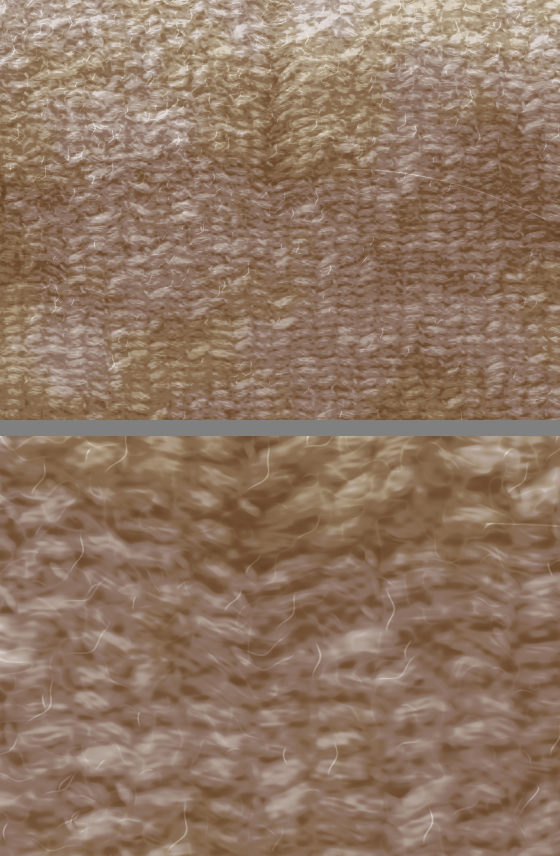
Top, the full canvas; bottom, a detail of the centre.
Give the GLSL for this texture, as a WebGL 2 fragment shader.

```glsl
#version 300 es
precision highp float;
// Coarse hand-woven wool cloth: slanted stitches, soft folds and loose fibres.
uniform vec2 u_resolution;
out vec4 fragColor;

const vec2 STITCH = vec2(0.050, 0.0245);    // column and row pitch
const vec2 YARN = vec2(0.036, 0.0146);      // half length and half width
const vec2 TIE = vec2(0.0065, 0.0140);      // upright binding thread
const float SLANT = 0.26;
const float FRAY = 0.0040;
const float HAIR_CELL = 0.055;
const float HAIR_WIDTH = 0.0006;
const int HAIR_LAYERS = 5;
const vec3 SHADOW = vec3(0.30, 0.19, 0.11);
const vec3 BROWN = vec3(0.44, 0.31, 0.20);
const vec3 TAN = vec3(0.53, 0.415, 0.305);
const vec3 SAND = vec3(0.67, 0.595, 0.49);
const vec3 CREAM = vec3(0.84, 0.80, 0.725);
const vec3 GREY_SHIFT = vec3(0.018, 0.026, 0.085);

float hash(vec2 p) {
    return fract(sin(dot(p, vec2(127.1, 311.7))) * 43758.5453);
}

float noise(vec2 p) {
    vec2 i = floor(p), f = fract(p);
    f = f * f * (3.0 - 2.0 * f);
    return mix(mix(hash(i), hash(i + vec2(1, 0)), f.x),
               mix(hash(i + vec2(0, 1)), hash(i + vec2(1, 1)), f.x), f.y);
}

float fbm(vec2 p) {
    return 0.55 * noise(p) + 0.3 * noise(p * 2.1 + 7.3) + 0.15 * noise(p * 4.3 + 3.1);
}

mat2 rotation(float a) {
    return mat2(cos(a), -sin(a), sin(a), cos(a));
}

float spot(vec2 p, vec2 centre, vec2 size) {
    vec2 d = (p - centre) / size;
    return exp(-dot(d, d));
}

// Height-weighted blend of yarn shades over a dim fibrous backing.
float weave(vec2 p, float rough) {
    vec2 home = floor(p / STITCH);
    float total = 0.025;
    float shade = total * (0.02 + 0.4 * noise(p * vec2(80.0, 130.0)));
    for (int j = -1; j <= 1; j++)
    for (int i = -1; i <= 1; i++) {
        vec2 id = home + vec2(i, j);
        float r = hash(id), s = hash(id + 31.7);
        vec2 jitter = (vec2(r, s) - 0.5) * mix(0.25, 0.6, rough);
        float side = mod(id.x, 2.0) * 2.0 - 1.0;
        float angle = mix(0.5 + 0.5 * side, side, 0.4) * SLANT + (s - 0.5) * mix(0.4, 0.9, rough);
        vec2 q = rotation(angle) * (p - (id + 0.5 + jitter) * STITCH);
        q /= YARN * vec2(0.7 + 0.5 * r, 0.8 + 0.4 * s);
        float height = sqrt(max(1.0 - q.y * q.y - pow(abs(q.x), 2.4), 0.0)) * (0.72 + 0.28 * s);
        float strand = noise(vec2(q.x * 3.0 + r * 40.0, q.y * 5.0 + q.x * 3.0 + s * 60.0));
        float lit = 0.65 * height + 0.32 * q.y + 0.34 * (strand - 0.5) + 0.2 * (r - 0.5);
        float weight = pow(height, 9.0);
        shade += weight * lit;
        total += weight;

        // Binding thread at the column edge
        vec2 t = p - (id + vec2(0.0, 0.5) + jitter.yx * 0.8) * STITCH;
        t = rotation((r - 0.4) * 1.6) * t / TIE;
        float tie = sqrt(max(1.0 - dot(t, t), 0.0)) * (0.5 + 0.5 * r);
        weight = pow(tie, 9.0);
        shade += weight * (0.62 * tie + 0.14 * t.y - 0.15 * t.x);
        total += weight;
    }
    return shade / total;
}

// Short curled fibres scattered over jittered grids.
float fibres(vec2 p, float amount, float pixel) {
    float sum = 0.0;
    for (int k = 0; k < HAIR_LAYERS; k++) {
        vec2 g = p / HAIR_CELL + float(k) * vec2(3.37, 5.71);
        for (int j = -1; j <= 1; j++)
        for (int i = -1; i <= 1; i++) {
            vec2 id = floor(g) + vec2(i, j);
            vec2 seed = id + float(k) * 17.3;
            float r = hash(seed), s = hash(seed + 9.2), t = hash(seed + 23.8);
            vec2 q = rotation((r - 0.5) * 3.1416) * (g - id - vec2(s, hash(seed + 4.6)));
            float bend = (s - 0.5) * 2.6 * q.x * q.x + 0.03 * sin(q.x * 13.0 + s * 6.0);
            float dist = abs(q.y - bend) * HAIR_CELL;
            float line = 1.0 - smoothstep(0.0, HAIR_WIDTH + pixel, dist);
            float reach = 0.12 + 0.45 * s * s;
            sum += line * smoothstep(reach, reach * 0.4, abs(q.x)) * step(t, amount) * (0.2 + 0.8 * r * r);
        }
    }
    return min(sum, 1.3);
}

// Matted fuzz: thin ridges of warped noise.
float wisps(vec2 p) {
    vec2 w = p + 0.02 * vec2(noise(p * 40.0), noise(p * 40.0 + 11.0));
    float ridge = 1.0 - abs(2.0 * noise(w * vec2(60.0, 75.0)) - 1.0);
    return pow(ridge, 5.0);
}

// Broad light falling across the folds.
float folds(vec2 p) {
    float light = 0.455 + 0.17 * smoothstep(0.5, 1.0, p.y);
    light += 0.13 * spot(p, vec2(0.0, 0.12), vec2(0.35, 0.17));
    light += 0.10 * spot(p, vec2(1.2, 1.0), vec2(0.4, 0.14));
    light += 0.10 * spot(p, vec2(0.73, 0.95), vec2(0.06, 0.12));
    light += 0.05 * spot(p, vec2(0.35, 0.65), vec2(0.4, 0.14));
    light -= 0.08 * spot(p, vec2(0.0, 0.53), vec2(0.18, 0.07));
    light -= 0.10 * spot(p, vec2(0.655, 0.74), vec2(0.045, 0.2));
    light -= 0.05 * spot(p, vec2(1.3, 0.45), vec2(0.25, 0.2));
    return light + 0.16 * (fbm(p * vec2(3.2, 8.5)) - 0.5);
}

vec3 woolColour(float tone) {
    vec3 c = mix(SHADOW, BROWN, smoothstep(0.08, 0.33, tone));
    c = mix(c, TAN, smoothstep(0.30, 0.44, tone));
    c = mix(c, SAND, smoothstep(0.44, 0.62, tone));
    return mix(c, CREAM, smoothstep(0.60, 0.78, tone)) + max(tone - 0.80, 0.0) * 0.5;
}

void main() {
    vec2 p = gl_FragCoord.xy / u_resolution.y;
    float pixel = 1.0 / u_resolution.y;
    float rough = smoothstep(0.25, 0.75, p.y + 0.35 * (0.6 - p.x) + 0.3 * (fbm(p * 5.0) - 0.5));

    // Sagging rows, uneven tension and frayed edges
    vec2 cloth = p + 0.035 * (vec2(fbm(p * 3.0), fbm(p * 3.0 + 19.0)) - 0.5);
    cloth += mix(0.006, 0.016, rough) * (vec2(noise(p * 17.0), noise(p * 17.0 + 41.0)) - 0.5);
    cloth += FRAY * (vec2(noise(p * 75.0), noise(p * 75.0 + 53.0)) - 0.5);
    cloth.y += 0.018 * spot(p, vec2(0.66, 0.85), vec2(0.07, 0.4));

    float yarn = weave(cloth, rough);
    float grain = noise(p * vec2(130.0, 210.0)) - 0.5;
    float tone = folds(p) + (yarn - 0.43) * mix(0.38, 0.42, rough) + 0.11 * grain;

    // Fuzz and one long stray fibre
    float hair = fibres(p, mix(0.2, 0.7, rough), pixel);
    float along = (p.x - 0.83) / 0.47;
    float arc = abs(p.y - 0.597 + 0.12 * along * along);
    float stray = (1.0 - smoothstep(0.0, 0.0006 + pixel, arc)) * step(0.0, along) * step(along, 1.0);
    tone += 0.17 * hair + 0.13 * stray + mix(0.03, 0.09, rough) * (wisps(p) - 0.2);

    float grey = smoothstep(0.36, 0.62, fbm(p * 6.0 + 4.0) + 0.3 * (yarn - 0.43) + 0.2 * grain);
    vec3 colour = woolColour(tone) + GREY_SHIFT * grey * smoothstep(0.28, 0.48, tone);
    fragColor = vec4(clamp(colour, 0.0, 1.0), 1.0);
}
```
